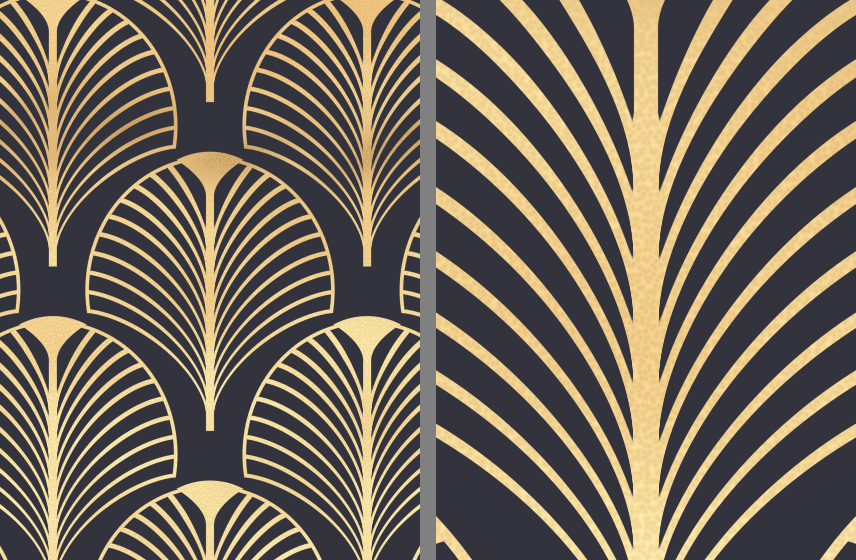
Left, the full canvas; right, a detail of the centre.
Reproduce this pattern procedurally as a WebGL 1 fragment shader.

```glsl
precision highp float;
// Art deco palm fans in gold foil, half-drop repeat on dark slate.

uniform vec2 u_resolution;

// Lengths are in design units: the canvas is CANVAS_WIDTH units wide.
const float CANVAS_WIDTH = 576.0;
const vec2 PERIOD = vec2(431.0, 451.0);     // distance between repeats
const vec2 FIRST_TOP = vec2(288.0, 208.0);  // top of one fan, y downward
const vec2 ARCH_RADII = vec2(171.0, 184.0);
const float ARCH_CENTER_Y = 190.0;
const float ARCH_WIDTH = 5.0;
const int FROND_COUNT = 10;
const float TRUNK_HALF = 5.5;
const float TRUNK_END = 383.0;
const float CAP_RADIUS = 98.0;
const float CAP_FLARE = 41.0;
const float GRAIN_SIZE = 2.6;

const vec3 SLATE = vec3(0.20, 0.20, 0.24);
const vec3 GOLD_LIGHT = vec3(0.98, 0.91, 0.67);
const vec3 GOLD_WARM = vec3(0.93, 0.76, 0.49);
const vec3 GOLD_SHADE = vec3(0.70, 0.53, 0.31);

vec2 hash2(vec2 p) {
  vec3 q = fract(p.xyx * vec3(0.1031, 0.1030, 0.0973));
  q += dot(q, q.yzx + 33.33);
  return fract((q.xx + q.yz) * q.zy);
}

// Distance to the nearest scattered point, about 0 to 1.
float cellular(vec2 p) {
  vec2 cell = floor(p);
  float nearest = 2.0;
  for (int j = -1; j <= 1; j++) {
    for (int i = -1; i <= 1; i++) {
      vec2 c = cell + vec2(float(i), float(j));
      nearest = min(nearest, length(c + hash2(c) - p));
    }
  }
  return nearest;
}

// Signed distance to an ellipse, accurate near its rim.
float ellipseDistance(vec2 p, vec2 radii) {
  float k = length(p / radii);
  return k * (k - 1.0) / max(length(p / (radii * radii)), 0.0001);
}

// Frond i: x is its signed distance at p, y its half width there.
vec2 frond(vec2 p, float i) {
  float angle = radians(20.0 + 9.4 * i - 0.07 * i * i);
  vec2 tip = vec2(sin(angle), -cos(angle)) * ARCH_RADII;
  tip.y += ARCH_CENTER_Y;
  float rootY = 120.0 + 32.5 * i - 0.75 * i * i;
  float reach = tip.x - TRUNK_HALF;
  float drop = rootY - tip.y;
  float bend = min(1.5, 1.1 + 0.1 * i);
  float s = clamp((p.x - TRUNK_HALF) / reach, 0.001, 0.999);
  float rest = 1.0 - pow(s, 0.7);
  float curveY = tip.y + drop * pow(rest, bend);
  float slope = drop * bend * pow(rest, bend - 1.0) * 0.7 * pow(s, -0.3) / reach;
  float halfWidth = mix(0.55, 1.0, smoothstep(0.0, 0.6, s)) * (3.9 - 0.13 * i);
  return vec2((p.y - curveY) / sqrt(1.0 + slope * slope), halfWidth);
}

// Cap flaring out of the trunk under a shallow dome.
float trunkDistance(vec2 p) {
  float flare = 1.0 - clamp((p.y - 11.0) / 50.0, 0.0, 1.0);
  float side = p.x - TRUNK_HALF - CAP_FLARE * pow(flare, 1.9);
  side *= mix(1.0, 0.65, flare);
  float dome = length(p - vec2(0.0, CAP_RADIUS)) - CAP_RADIUS;
  float top = p.y < CAP_RADIUS ? dome : -CAP_RADIUS;
  return max(max(side, top), p.y - TRUNK_END);
}

// One fan: p is measured from its top, y downward.
float fanDistance(vec2 p) {
  p.x = abs(p.x);
  float arch = ellipseDistance(p - vec2(0.0, ARCH_CENTER_Y), ARCH_RADII);
  float fronds = 1000.0;
  float hem = 0.0;
  for (int i = 0; i < FROND_COUNT; i++) {
    vec2 f = frond(p, float(i));
    fronds = min(fronds, abs(f.x) - f.y);
    hem = f.x - f.y;
  }
  // The last frond is the hem that closes the arch; fronds may hang below it.
  float rim = max(max(arch, -arch - ARCH_WIDTH), hem);
  float inside = p.y < ARCH_CENTER_Y ? arch : max(arch, p.x - ARCH_RADII.x);
  float lower = p.y > 225.0 ? hem : inside;
  return min(min(rim, max(fronds, lower)), trunkDistance(p));
}

// Repeats the fan on one lattice.
float latticeDistance(vec2 p, vec2 top) {
  vec2 q = p - top;
  q.x = mod(q.x + 0.5 * PERIOD.x, PERIOD.x) - 0.5 * PERIOD.x;
  q.y = mod(q.y + 30.0, PERIOD.y) - 30.0;
  return fanDistance(q);
}

// Foil with a broad sheen, a tarnished band and fine grain.
vec3 foil(vec2 p) {
  float sheen = mix(0.22, 0.82, smoothstep(100.0, 700.0, p.y));
  sheen += 0.15 * sin(p.y * 0.021 + p.x * 0.009) + 0.10 * sin(p.x * 0.023 - p.y * 0.034);
  float bandY = (p.y - 195.0 + 25.0 * sin(p.x * 0.012)) / 48.0;
  float tarnish = exp(-bandY * bandY) * (0.6 + 0.3 * sin(p.x * 0.03 + p.y * 0.05));
  float grain = cellular(p / GRAIN_SIZE) - 0.5;
  vec3 gold = mix(GOLD_WARM, GOLD_LIGHT, clamp(sheen + 0.3 * grain, 0.0, 1.0));
  gold = mix(gold, GOLD_SHADE, clamp(tarnish * (0.7 + grain), 0.0, 0.8));
  return gold + 0.06 * grain;
}

void main() {
  float unit = CANVAS_WIDTH / u_resolution.x;
  vec2 p = vec2(gl_FragCoord.x, u_resolution.y - gl_FragCoord.y) * unit;
  float d = min(latticeDistance(p, FIRST_TOP), latticeDistance(p, FIRST_TOP + 0.5 * PERIOD));
  float coverage = 1.0 - smoothstep(-0.7 * unit, 0.7 * unit, d);
  gl_FragColor = vec4(mix(SLATE, foil(p), coverage), 1.0);
}
```
